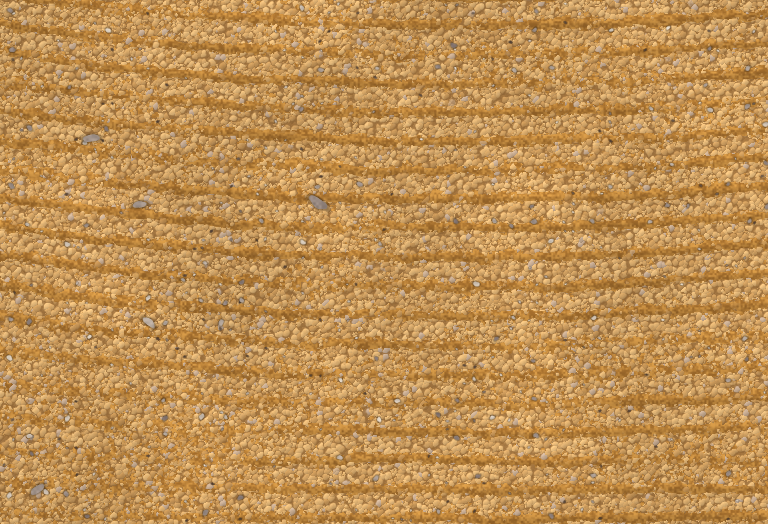
This texture is drawn by a WebGL 2 fragment shader. Its source:

```glsl
#version 300 es
precision highp float;
// Raked sand: about eighteen sagging rows of pale crumbs between smooth ochre grooves.
// Rows come from a bent, noisy fract; crumbs are cellular domes lit from above,
// and shards, pebbles and specks are scattered over three jittered grids.
uniform vec2 u_resolution;
out vec4 outColor;

float hash(vec2 p) {
  return fract(sin(dot(p, vec2(127.1, 311.7))) * 43758.5453);
}

float noise(vec2 p) {
  vec2 i = floor(p), f = fract(p);
  f = f * f * (3.0 - 2.0 * f);
  return mix(mix(hash(i), hash(i + vec2(1, 0)), f.x),
             mix(hash(i + vec2(0, 1)), hash(i + vec2(1, 1)), f.x), f.y);
}

float fbm(vec2 p) {
  float sum = 0.0, amp = 0.5;
  for (int i = 0; i < 4; i++) {
    sum += amp * noise(p);
    p = p * 2.03 + 17.3;
    amp *= 0.5;
  }
  return sum / 0.9375;
}

// Nearest crumb: x = distance, y = light from upper left, z = random value
vec3 crumbs(vec2 p) {
  vec2 cell = floor(p);
  vec3 best = vec3(9.0, 0.0, 0.0);
  for (int j = -1; j <= 1; j++)
    for (int i = -1; i <= 1; i++) {
      vec2 id = cell + vec2(i, j);
      vec2 centre = id + vec2(hash(id), hash(id + 41.3));
      vec2 d = p - centre;
      float dist = length(d);
      if (dist < best.x) best = vec3(dist, dot(d, vec2(-0.45, 0.85)), hash(id + 7.9));
    }
  return best;
}

// Coverage and random tint of one stone, kept inside its own grid cell
vec3 stone(vec2 p, float density, float chance, float size, float slim) {
  vec2 q = p * density, id = floor(q);
  float r = hash(id + density);
  vec2 d = fract(q) - 0.35 - 0.3 * vec2(hash(id + 3.1), hash(id + 5.7));
  float a = (hash(id + 9.2) - 0.5) * 2.4;
  d = mat2(cos(a), -sin(a), sin(a), cos(a)) * d;
  d.y = d.y / slim + 0.25 * d.x * sin(d.x * 14.0 + r * 60.0);
  float radius = size * mix(0.6, 1.0, hash(id + 2.4));
  float soft = density / u_resolution.y;
  float edge = length(d) - radius * (0.85 + 0.3 * noise(q * 9.0));
  float present = step(r, chance);
  float body = present * (1.0 - smoothstep(-soft, soft, edge));
  float shade = present * (1.0 - smoothstep(0.0, 0.08 + soft, edge));
  return vec3(body, shade, hash(id + 13.7));
}

void main() {
  vec2 p = gl_FragCoord.xy / u_resolution.y;

  // Rows sag right of centre and flatten toward the bottom
  float dx = p.x - 0.88;
  float bow = 0.08 * dx * dx * mix(0.15, 1.0, smoothstep(0.0, 0.55, p.y));
  float wobble = 0.014 * (fbm(p * vec2(4.0, 7.0)) - 0.5);
  float row = (p.y - bow + wobble) * 18.1 - 7.1;
  float phase = fract(row);
  float wear = fbm(p * vec2(3.0, 9.0) + 4.0);
  float lowerLeft = (1.0 - smoothstep(0.1, 0.75, p.x)) * (1.0 - smoothstep(0.15, 0.5, p.y));

  // Crumb cover is high on ridges, nearly nothing in grooves
  float ragged = 0.3 * (fbm(p * vec2(28.0, 40.0)) - 0.5);
  float ridge = smoothstep(0.16, 0.36, phase + ragged) * (1.0 - smoothstep(0.8, 1.0, phase + ragged));
  float strength = 1.0 - 0.55 * lowerLeft - 0.5 * smoothstep(0.5, 0.72, wear);
  float cover = mix(0.52, 0.04 + 0.92 * ridge, strength);
  cover *= 1.0 - 0.3 * (1.0 - smoothstep(0.0, 0.3, p.y)) * smoothstep(0.35, 0.6, wear);

  // Fine sand, darker below the lip of each ridge
  float fine = noise(p * 260.0) * 0.5 + fbm(p * 80.0) * 0.5;
  vec3 color = mix(vec3(0.63, 0.42, 0.17), vec3(0.86, 0.62, 0.29), smoothstep(0.2, 0.8, fine));
  float lip = smoothstep(0.7, 0.98, phase) + 1.0 - smoothstep(0.0, 0.2, phase);
  color *= 1.0 - 0.13 * strength * lip;

  // Two sizes of crumbs, with dark gaps between them
  for (int i = 0; i < 2; i++) {
    float density = i == 0 ? 165.0 : 95.0;
    vec3 c = crumbs(p * density + 0.5 * noise(p * density * 1.7));
    float fraction = i == 0 ? cover : cover * 0.8;
    float present = smoothstep(-0.06, 0.06, fraction - fract(c.z * 7.31));
    vec3 tint = mix(vec3(0.77, 0.58, 0.34), vec3(0.93, 0.76, 0.51), c.z);
    tint = mix(tint, vec3(0.78, 0.68, 0.59), step(0.92, c.z));
    tint *= 0.98 + 0.3 * c.y;
    vec3 gap = vec3(0.57, 0.40, 0.21);
    tint = mix(tint, gap, 0.85 * smoothstep(0.42, 0.72, c.x));
    color = mix(color, tint, present * 0.92);
  }
  color *= 0.93 + 0.14 * fbm(p * 5.0 + 8.0);

  // Specks, pebbles and a few long pale shards, mostly at the left
  for (int i = 0; i < 3; i++) {
    float density = i == 0 ? 58.0 : i == 1 ? 27.0 : 9.0;
    float chance = i == 0 ? 0.05 : i == 1 ? 0.09 : mix(0.15, 0.03, smoothstep(0.2, 0.9, p.x));
    vec3 s = stone(p, density, chance, i == 2 ? 0.19 : 0.17, i == 2 ? 0.45 : 0.7);
    vec3 tint = mix(vec3(0.50, 0.44, 0.42), vec3(0.88, 0.83, 0.76), s.z);
    if (i == 0) tint = mix(vec3(0.33, 0.25, 0.20), tint, smoothstep(0.2, 0.5, s.z));
    tint *= 0.9 + 0.2 * noise(p * 180.0);
    color *= 1.0 - 0.3 * s.y;
    color = mix(color, tint, s.x);
  }
  outColor = vec4(color, 1.0);
}
```
